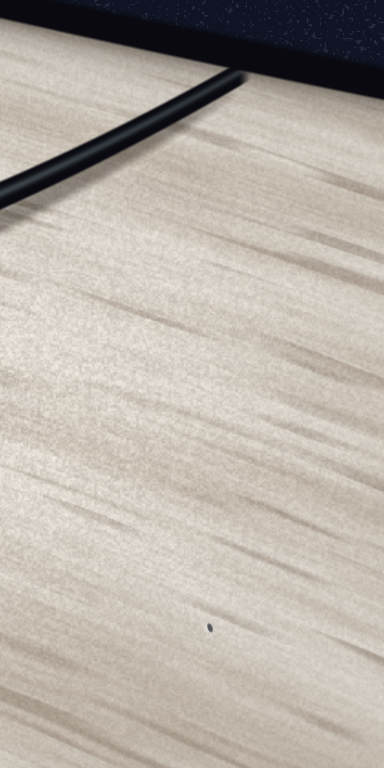
Write a Shadertoy shader that draws this texture.

```glsl
#define PALE_WOOD vec3(0.835, 0.812, 0.778)
#define TAN_WOOD vec3(0.735, 0.695, 0.642)
#define PORE_BROWN vec3(0.545, 0.485, 0.430)
#define SHADOW_TINT vec3(0.50, 0.48, 0.46)
#define BLACK_PLASTIC vec3(0.035, 0.037, 0.060)
#define NAVY_PLASTIC vec3(0.060, 0.075, 0.140)
#define CABLE_SHEEN vec3(0.30, 0.34, 0.36)
#define GRAIN_DENSITY 42.0
#define PORE_STRENGTH 0.60
#define GRIT 0.055
#define CABLE_RADIUS 0.033
#define EDGE_BLUR 0.005

float hash(vec2 p) {
    vec3 q = fract(vec3(p.xyx) * 0.1031);
    q += dot(q, q.yzx + 33.33);
    return fract((q.x + q.y) * q.z);
}

float noise(vec2 p) {
    vec2 i = floor(p), f = fract(p);
    f = f * f * (3.0 - 2.0 * f);
    return mix(mix(hash(i), hash(i + vec2(1, 0)), f.x),
               mix(hash(i + vec2(0, 1)), hash(i + vec2(1, 1)), f.x), f.y);
}

// Wood laminate: broad bands, fine fibres and thin dark pores
vec3 wood(vec2 p) {
    float slope = mix(0.43, 0.27, p.y * 0.5);
    float across = p.y + slope * p.x;
    across += 0.10 * across * across;
    across += 0.012 * (noise(p * vec2(3.0, 4.0)) - 0.5);
    float along = p.x - slope * p.y;

    float bands = noise(vec2(along * 0.9, across * 6.0)) * 0.6
                + noise(vec2(along * 1.6 + 7.0, across * 15.0)) * 0.4;
    float fibres = noise(vec2(along * 5.0, across * GRAIN_DENSITY * 2.4 + 31.0));
    float streaks = noise(vec2(along * 2.2 + 3.0, across * GRAIN_DENSITY));
    float pores = smoothstep(0.60, 0.95, streaks)
                * smoothstep(0.15, 0.65, noise(vec2(along * 4.0, across * 24.0 + 11.0)));

    // Window glow at the left, fading towards the far and near ends
    float glow = exp(-dot((p - vec2(0.0, 0.95)) * vec2(1.1, 1.5),
                          (p - vec2(0.0, 0.95)) * vec2(1.1, 1.5)));
    float tone = smoothstep(0.25, 0.80, bands) * 0.75 + (fibres - 0.5) * 0.45;
    tone += 0.28 - 0.42 * glow;
    vec3 color = mix(PALE_WOOD, TAN_WOOD, clamp(tone, 0.0, 1.0));
    color = mix(color, PORE_BROWN, pores * PORE_STRENGTH * (1.0 - 0.45 * glow));
    color += 0.045 * glow;

    // Matte surface grit
    float grit = noise(p * 210.0) + noise(p * 120.0 + 40.0) - 1.0;
    return color + grit * GRIT * (0.6 + glow);
}

// Small chip in the surface, with a pale lip
vec3 addChip(vec3 color, vec2 p) {
    vec2 q = p - vec2(0.547, 0.365);
    q.x += 0.25 * q.y;
    float dent = length(q * vec2(1.7, 1.0));
    float lip = length((q + vec2(0.009, 0.003)) * vec2(1.6, 1.0));
    color = mix(color, vec3(0.90, 0.90, 0.89), 0.6 * smoothstep(0.014, 0.005, lip));
    return mix(color, vec3(0.34, 0.34, 0.37), smoothstep(0.015, 0.007, dent));
}

void mainImage(out vec4 fragColor, in vec2 fragCoord) {
    // Width is one unit, height two
    vec2 p = 2.0 * fragCoord / iResolution.y;
    float blur = max(EDGE_BLUR, 2.0 / iResolution.y);

    float caseEdge = 1.953 - 0.225 * p.x + 0.012 * p.x * p.x;
    float caseDist = p.y - caseEdge;
    float cableDist = (p.y - (1.49 + 0.44 * p.x + 0.11 * p.x * p.x)) * 0.90;

    vec3 color = addChip(wood(p), p);

    // Contact shadows of the case and the cable
    float caseShade = 0.75 * exp(-max(-caseDist, 0.0) * 26.0);
    float drop = mix(0.060, 0.022, clamp(p.x / 0.6, 0.0, 1.0));
    float cableShade = smoothstep(0.045, 0.012, abs(cableDist + drop))
                     * smoothstep(0.72, 0.45, p.x) * 0.70;
    color *= mix(vec3(1.0), SHADOW_TINT, max(caseShade, cableShade));

    // Round black cable with a sheen along its upper side
    float radius = CABLE_RADIUS * (1.0 - 0.22 * p.x);
    float sheen = exp(-pow((cableDist / radius - 0.15) * 3.2, 2.0));
    vec3 cable = mix(BLACK_PLASTIC, CABLE_SHEEN, sheen * mix(0.75, 0.40, p.x));
    float cableMask = smoothstep(blur, -blur, abs(cableDist) - radius)
                    * smoothstep(0.66, 0.62, p.x);
    color = mix(color, cable, cableMask);

    // Dark case: black front lip below a speckled navy top
    float topFace = smoothstep(-0.012, 0.012, p.y - (2.03 - 0.205 * p.x));
    float speckle = smoothstep(0.70, 0.95, noise(p * 170.0));
    vec3 casing = mix(BLACK_PLASTIC, NAVY_PLASTIC + 0.09 * speckle, topFace);
    color = mix(color, casing, smoothstep(-blur, blur, caseDist));

    fragColor = vec4(clamp(color, 0.0, 1.0), 1.0);
}
```
